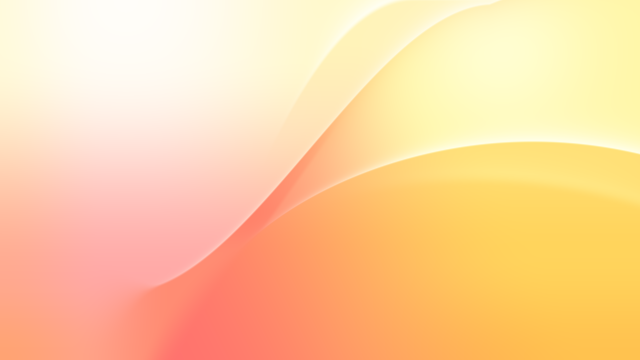
Give the GLSL for this background, as a WebGL 1 fragment shader.

```glsl
precision highp float;
// Warm abstract backdrop: a pale pink panel, a yellow sheet and an orange wave.
// Each sheet is a smooth gradient cut off by a polynomial curve y = f(x), and
// a one-sided exponential glow lights the upper side of every cut.
uniform vec2 u_resolution;

// S-shaped edge of the pale panel, continued by straight lines at both ends
float ridgeCurve(float x) {
  float t = x - 0.88;
  float c = clamp(t, -0.48, 0.48);
  return 0.609 + c * (1.17 + c * (-0.08 - 1.5 * c)) + 0.4 * (t - c);
}

// Steep faint arc at the top, level beyond its crest
float veilCurve(float x) {
  float t = min(x - 1.111, 0.04);
  return 1.0 + 0.22 * t - 2.6 * t * t;
}

// Broad crest of the orange wave
float waveCurve(float x) {
  float t = x - 1.48;
  float t2 = t * t;
  return 0.606 - 0.39 * t2 - 0.14 * t2 * t2 * t2;
}

// Coverage below an edge; d is the signed height above it
float below(float d, float softness) {
  return 1.0 - smoothstep(-softness, softness, d);
}

// Light that starts at an edge and decays upward
float rimGlow(float d, float width, float softness) {
  return smoothstep(-softness, softness, d) * exp(-max(d, 0.0) / width);
}

// Round glow with a Gaussian falloff
float spot(vec2 p, vec2 center, float radius) {
  vec2 q = (p - center) / radius;
  return exp(-dot(q, q));
}

vec3 paleSheet(vec2 p) {
  vec3 pink = mix(vec3(1.0, 0.64, 0.54), vec3(1.0, 0.66, 0.65), smoothstep(0.0, 0.25, p.y));
  vec3 col = mix(pink, vec3(1.0, 0.975, 0.92), smoothstep(0.2, 0.85, p.y));
  col.b -= 0.09 * (1.0 - smoothstep(0.0, 0.3, p.x));
  col.b -= 0.14 * smoothstep(0.4, 1.0, p.x) * smoothstep(0.2, 0.6, p.y);
  return mix(col, vec3(1.0, 0.995, 0.985), 0.85 * spot(p, vec2(0.35, 1.0), 0.3));
}

vec3 yellowSheet(vec2 p) {
  float ramp = smoothstep(0.8, 1.5, p.x + 0.4 * p.y);
  vec3 col = mix(vec3(1.0, 0.55, 0.45), vec3(1.0, 0.965, 0.65), ramp);
  return mix(col, vec3(1.0, 1.0, 0.84), 0.9 * spot(p, vec2(1.39, 0.87), 0.25));
}

vec3 orangeSheet(vec2 p) {
  float ramp = smoothstep(0.45, 1.65, p.x + 0.5 * p.y);
  vec3 col = mix(vec3(1.0, 0.45, 0.43), vec3(1.0, 0.83, 0.36), ramp);
  col.gb -= vec2(0.07, 0.05) * smoothstep(0.9, 1.5, p.x) * (1.0 - smoothstep(0.0, 0.3, p.y));
  col.gb += vec2(0.04, 0.09) * smoothstep(0.3, 0.6, p.y);
  // Soft inner band under the crest
  float band = p.y - 0.505 + 0.33 * (p.x - 1.32) * (p.x - 1.32);
  float light = rimGlow(band, 0.06, 0.025) * smoothstep(0.85, 1.45, p.x);
  return col + vec3(0.0, 0.06, 0.12) * light;
}

void main() {
  vec2 p = gl_FragCoord.xy / u_resolution.y;
  float aa = 1.2 / u_resolution.y;

  // Approximate distances: vertical offsets scaled by the typical slope
  float veil = 0.55 * (p.y - veilCurve(p.x));
  float ridge = 0.7 * (p.y - ridgeCurve(p.x));
  float wave = 0.9 * (p.y - waveCurve(p.x));

  // Pale panel with the thin veil and its bright top
  vec3 col = paleSheet(p);
  float veilFade = smoothstep(0.5, 0.85, p.y);
  vec3 veilColor = mix(vec3(1.0, 0.83, 0.68), vec3(1.0, 0.95, 0.72), smoothstep(0.5, 0.9, p.y));
  col = mix(col, veilColor, below(veil, 0.003 + aa) * veilFade * 0.9);
  float veilRim = rimGlow(veil, 0.006 + 0.022 * smoothstep(0.75, 1.0, p.y), 0.002 + aa);
  col = mix(col, vec3(1.0, 1.0, 0.97), veilRim * smoothstep(0.6, 0.98, p.y));

  // Ridge highlight, wider toward the top
  float ridgeRim = rimGlow(ridge, 0.006 + 0.018 * smoothstep(0.65, 1.0, p.y), aa);
  float ridgeLight = smoothstep(0.36, 0.6, p.x) * (0.5 + 0.5 * smoothstep(0.6, 0.95, p.y));
  col = mix(col, vec3(1.0, 0.99, 0.92), ridgeRim * ridgeLight);

  // Yellow sheet with a shaded fold beside the ridge
  vec3 sheet = yellowSheet(p);
  float fold = p.y - 0.528 - 1.4 * (p.x - 0.847);
  float foldFade = smoothstep(0.28, 0.42, p.y) * (1.0 - smoothstep(0.5, 0.72, p.y));
  sheet.gb -= vec2(0.05, 0.04) * smoothstep(-0.012, 0.012, fold) * foldFade;
  sheet.gb -= vec2(0.05, 0.07) * exp(min(ridge, 0.0) / 0.035) * smoothstep(0.45, 0.65, p.y);
  float waveRim = rimGlow(wave, 0.008 + 0.024 * smoothstep(0.9, 1.6, p.x), aa);
  float waveLight = smoothstep(0.68, 1.3, p.x);
  sheet = mix(sheet, vec3(1.0, 1.0, 0.93), waveRim * (0.25 + 0.75 * waveLight) * smoothstep(0.62, 0.85, p.x));
  float ridgeSoft = mix(0.1, aa, smoothstep(0.25, 0.45, p.x));
  col = mix(col, sheet, below(ridge, ridgeSoft) * smoothstep(0.2, 0.48, p.x));

  // Orange wave, dissolving toward its lower left end
  float waveSoft = mix(0.09, aa, smoothstep(0.45, 0.76, p.x));
  col = mix(col, orangeSheet(p), below(wave, waveSoft) * smoothstep(0.25, 0.45, p.x));

  gl_FragColor = vec4(clamp(col, 0.0, 1.0), 1.0);
}
```
